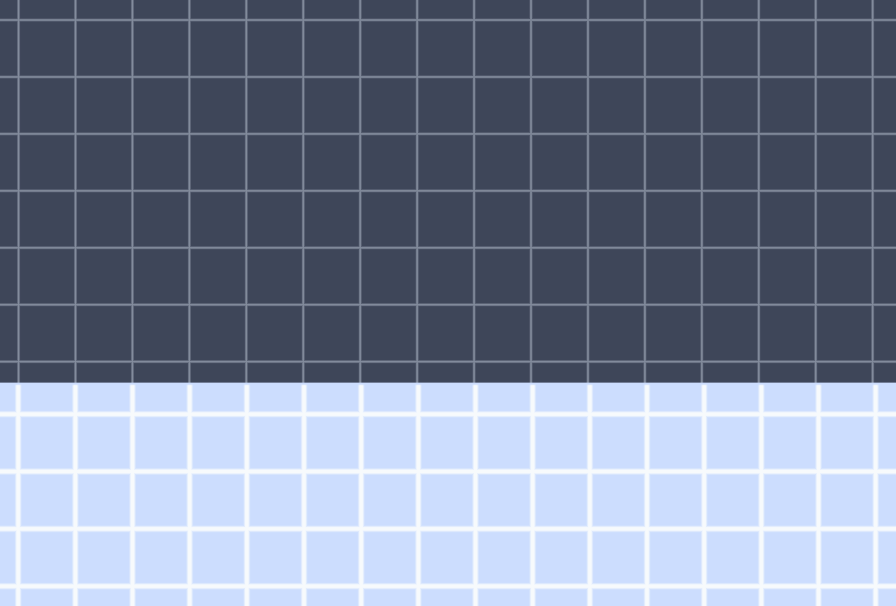
This pattern is drawn by a WebGL 1 fragment shader. Its source:

```glsl
precision highp float;

uniform vec2 u_resolution;

// Lengths are in canvas widths
const float SEAM_Y = 0.2493;
const vec2 DARK_ORIGIN = vec2(0.0207, 0.2727);
const vec2 DARK_CELL = vec2(0.06355);
const vec2 LIGHT_ORIGIN = vec2(0.0203, 0.0221);
const vec2 LIGHT_CELL = vec2(0.0638, 0.0640);

const float DARK_LINE_REACH = 0.0024;
const float LIGHT_LINE_CORE = 0.0010;
const float LIGHT_LINE_REACH = 0.0045;
const float SEAM_GAP = 0.0012;
const float SEAM_FADE = 0.0038;

const vec3 SLATE = vec3(0.243, 0.273, 0.350);
const vec3 SLATE_LINE = vec3(0.515, 0.550, 0.615);
const vec3 PALE_BLUE = vec3(0.800, 0.868, 0.995);
const vec3 WHITE_LINE = vec3(0.970, 0.982, 0.990);

// Distance to the nearest vertical (x) and horizontal (y) grid line
vec2 gridDistance(vec2 p, vec2 origin, vec2 cell) {
  return abs(fract((p - origin) / cell + 0.5) - 0.5) * cell;
}

// Soft coverage of both line directions
vec2 lineCoverage(vec2 dist, float core, float reach) {
  return 1.0 - smoothstep(vec2(core), vec2(reach), dist);
}

void main() {
  float pixel = 1.0 / u_resolution.x;
  vec2 p = gl_FragCoord.xy * pixel;

  // Dark panel with fine lines
  vec2 fine = lineCoverage(gridDistance(p, DARK_ORIGIN, DARK_CELL),
                           0.0, max(DARK_LINE_REACH, pixel));
  vec3 darkPanel = mix(SLATE, SLATE_LINE, max(fine.x, fine.y));

  // Light panel with broad lines that begin just below the seam
  vec2 broad = lineCoverage(gridDistance(p, LIGHT_ORIGIN, LIGHT_CELL),
                            LIGHT_LINE_CORE, max(LIGHT_LINE_REACH, pixel));
  broad.x *= smoothstep(SEAM_GAP, SEAM_FADE, SEAM_Y - p.y);
  vec3 lightPanel = mix(PALE_BLUE, WHITE_LINE, max(broad.x, broad.y));

  // Join the panels with one pixel of smoothing
  float upper = clamp((p.y - SEAM_Y) / pixel + 0.5, 0.0, 1.0);
  gl_FragColor = vec4(mix(lightPanel, darkPanel, upper), 1.0);
}
```
